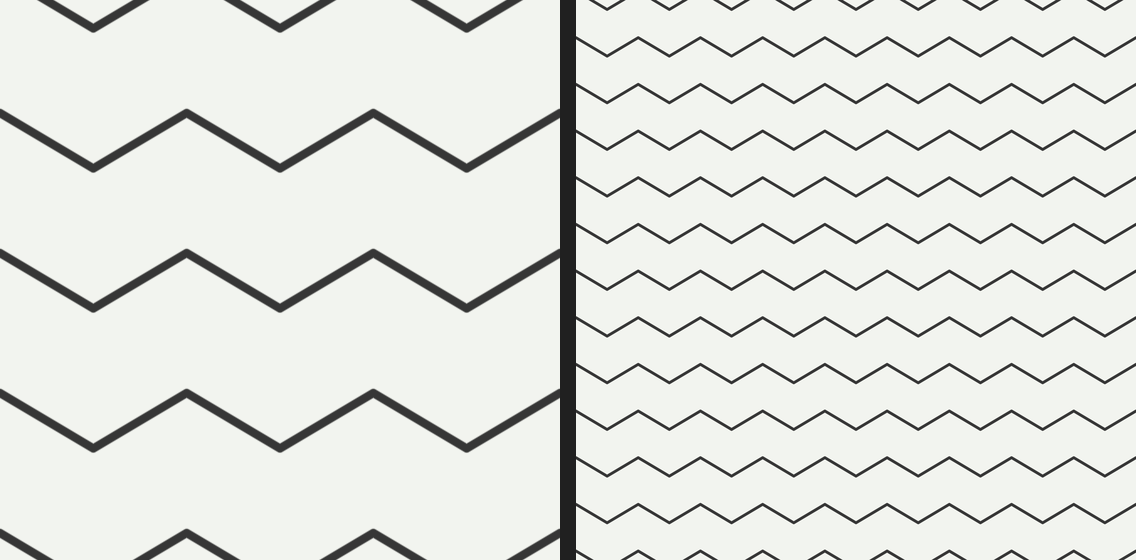
Left, the tile; right, the same tile 3 across and 3 down.
A WebGL 2 fragment shader for this pattern:

```glsl
#version 300 es
precision highp float;

uniform vec2 u_resolution;
out vec4 fragColor;

float segmentDistance(vec2 p, vec2 a, vec2 b) {
    vec2 ab = b - a;
    float t = clamp(dot(p - a, ab) / dot(ab, ab), 0.0, 1.0);
    return length(p - a - ab * t);
}

void main() {
    vec2 uv = gl_FragCoord.xy / u_resolution;

    // Three waves across, four rows down, each wave folded at its peak
    vec2 repeats = vec2(3.0, 4.0);
    vec2 cell = (fract((uv + vec2(0.0, 0.0013)) * repeats + 0.5) - 0.5) / repeats;
    cell.x = abs(cell.x);

    // Half a wave from peak to valley; the round ends form the joins
    float centreDistance = segmentDistance(cell, vec2(0.0, 0.0495), vec2(1.0 / 6.0, -0.0495));
    float edge = 1.0 / min(u_resolution.x, u_resolution.y);
    float ink = 1.0 - smoothstep(-edge, edge, centreDistance - 0.0075);

    vec3 paperColour = vec3(0.95, 0.957, 0.937);
    vec3 inkColour = vec3(0.21);
    fragColor = vec4(mix(paperColour, inkColour, ink), 1.0);
}
```
